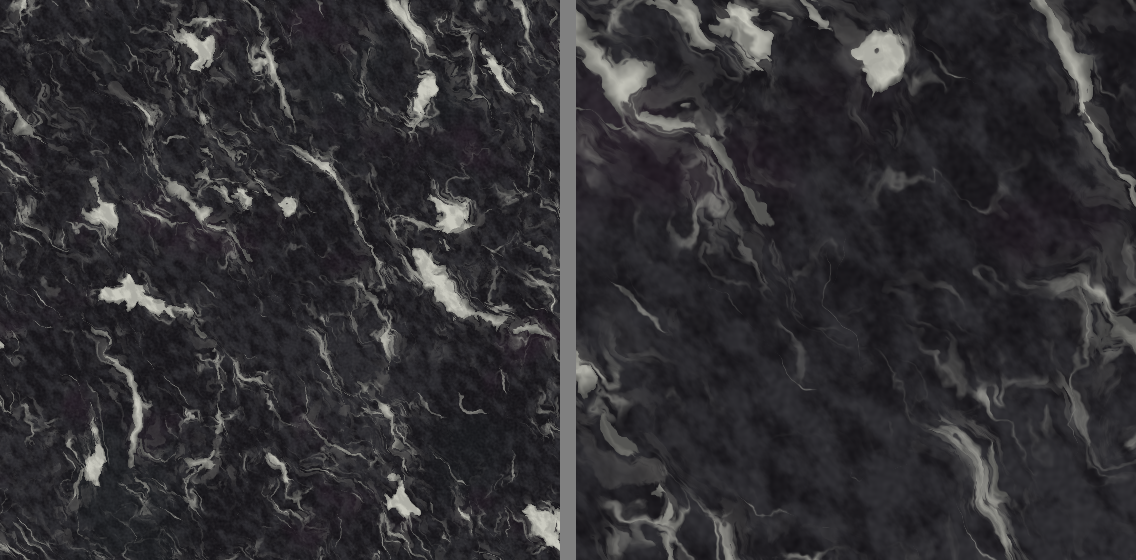
Left: the whole. Right: its middle third, enlarged.
A Shadertoy shader for this texture:

```glsl
// Black marble: a mottled, faintly purple ground crossed by broken white veins.
// Scattered tapering strokes in a warped domain form ragged veins and patches;
// thin noise contours and crumbly gray fringes gather around them.

const vec3 BLACK  = vec3(0.100, 0.094, 0.110);
const vec3 SLATE  = vec3(0.178, 0.176, 0.194);
const vec3 PURPLE = vec3(0.170, 0.115, 0.165);
const vec3 COOL   = vec3(0.115, 0.135, 0.145);
const vec3 HALO   = vec3(0.350, 0.345, 0.340);
const vec3 GRAY   = vec3(0.330, 0.330, 0.320);
const vec3 WHITE  = vec3(0.790, 0.790, 0.750);

const float VEIN_ANGLE = -0.92;   // main direction, down to the right
const float WARP       = 0.085;   // broad bending of the veins
const float KINK       = 0.026;   // small bends
const float BREAKUP    = 3.8;     // variation of vein width
const float WISP_WIDTH = 0.0011;
const float GRAIN      = 0.030;

vec2 hash2(vec2 cell) {
    uvec2 v = uvec2(ivec2(cell) + 4096);
    v = v * 1664525u + 1013904223u;
    v.x += v.y * 1664525u;
    v.y += v.x * 1664525u;
    v ^= v >> 16u;
    v.x += v.y * 1664525u;
    v.y += v.x * 1664525u;
    v ^= v >> 16u;
    return vec2(v & 65535u) / 65536.0;
}

float corner(vec2 cell, vec2 f, vec2 o) {
    return dot(hash2(cell + o) * 2.0 - 1.0, f - o);
}

// Gradient noise, roughly -1 to 1
float noise(vec2 p) {
    vec2 i = floor(p), f = p - i;
    vec2 u = f * f * f * (f * (f * 6.0 - 15.0) + 10.0);
    float low  = mix(corner(i, f, vec2(0, 0)), corner(i, f, vec2(1, 0)), u.x);
    float high = mix(corner(i, f, vec2(0, 1)), corner(i, f, vec2(1, 1)), u.x);
    return 1.5 * mix(low, high, u.y);
}

float fbm(vec2 p) {
    float sum = 0.0, amp = 0.5;
    for (int i = 0; i < 5; i++) {
        sum += amp * noise(p);
        p = mat2(1.6, 1.2, -1.2, 1.6) * p + 17.3;
        amp *= 0.5;
    }
    return sum;
}

vec2 alongVeins(vec2 p) {
    float c = cos(VEIN_ANGLE), s = sin(VEIN_ANGLE);
    return vec2(c * p.x + s * p.y, c * p.y - s * p.x);
}

// Approximate distance to the zero contour of noise
float contour(vec2 p, float freq) {
    vec2 w = p * freq + 33.0;
    float level = fbm(w), e = 0.012;
    vec2 slope = vec2(fbm(w + vec2(e, 0)) - level, fbm(w + vec2(0, e)) - level) / e;
    return abs(level) / (freq * (length(slope) + 0.3));
}

// Signed distance to scattered curved strokes, at most one per cell
float strokes(vec2 p, float cells, float halfLen, float width,
              float spread, float share, float breakup, float seed) {
    vec2 base = floor(p * cells);
    float best = 1.0;
    for (int y = -1; y <= 1; y++)
    for (int x = -1; x <= 1; x++) {
        vec2 cell = base + vec2(x, y);
        vec2 center = (cell + hash2(cell + seed)) / cells;
        vec2 shape = hash2(cell + seed + 57.0);
        vec2 pick = hash2(cell + seed + 131.0);
        if (pick.x > share + 0.7 * noise(center * 2.7 + 5.0)) continue;

        float angle = VEIN_ANGLE + spread * (shape.x + pick.y - 1.0);
        vec2 dir = vec2(cos(angle), sin(angle));
        float len = halfLen * mix(0.5, 1.0, shape.y);
        vec2 rel = p - center;
        float t = clamp(dot(rel, dir) / len, -1.0, 1.0);
        float bend = (shape.x - 0.5) * 0.4 * len * t * t;
        float d = length(rel - dir * t * len - vec2(-dir.y, dir.x) * bend);
        float w = width * mix(0.5, 1.3, pick.y) * (1.0 - t * t)
                * clamp(1.0 + BREAKUP * breakup, 0.0, 2.3);
        best = min(best, d - w + 0.0010);
    }
    return best;
}

void mainImage(out vec4 fragColor, in vec2 fragCoord) {
    vec2 p = fragCoord / iResolution.y;
    float edge = max(0.0010, 0.6 / iResolution.y);

    // Warped domain shared by all veins
    vec2 q = p + WARP * vec2(fbm(p * 4.5 + 3.0), fbm(p * 4.5 + 41.0))
               + KINK * vec2(fbm(p * 19.0 + 61.0), fbm(p * 19.0 + 83.0));
    vec2 streak = alongVeins(q) * vec2(0.5, 1.0);
    float breakup = fbm(q * 13.0 + 8.0);
    float ragged = fbm(streak * 30.0 + 23.0);
    float crumb = fbm(streak * 75.0 + 47.0);

    // Mottled ground
    float broad = fbm(p * 4.0 + 70.0);
    float mottle = fbm(alongVeins(p) * vec2(35.0, 60.0) + 90.0);
    float tone = 0.47 + 0.55 * broad + 1.1 * mottle;
    vec3 color = mix(BLACK, SLATE, smoothstep(0.15, 0.85, tone));
    color = mix(color, PURPLE, 0.5 * smoothstep(0.12, 0.45, fbm(p * 6.0 + 110.0)));
    color = mix(color, COOL, 0.4 * smoothstep(0.05, 0.4, fbm(p * 3.0 + 150.0)));
    color += GRAIN * noise(p * 210.0);

    // Bold veins, branches, ragged patches and hairlines
    float bold   = strokes(q, 3.4, 0.210, 0.0070, 0.7, 0.72, breakup, 11.0)
                 + 0.016 * crumb + 0.008 * ragged;
    float branch = strokes(q, 7.5, 0.095, 0.0040, 1.2, 0.70, breakup, 211.0)
                 + 0.008 * crumb;
    float patches = strokes(q, 5.0, 0.085, 0.0165, 1.8, 0.45, breakup, 411.0)
                  + 0.075 * ragged + 0.020 * crumb;
    float hair   = strokes(q, 14.0, 0.050, 0.0022, 0.9, 0.62, breakup, 611.0);
    float vein = min(min(bold, branch), patches);

    // Crumbly gray fringe
    float outside = max(vein, 0.0);
    float fringe = exp(-outside / 0.020) * smoothstep(-0.02, 0.22, crumb + 0.5 * ragged);
    color = mix(color, HALO, 0.85 * fringe);

    // Thin contour wisps, densest near the veins
    float wispWidth = WISP_WIDTH * clamp(1.0 + 4.0 * ragged, 0.2, 2.5);
    float coarse = smoothstep(wispWidth + edge, wispWidth - edge, contour(streak, 9.0));
    float small = smoothstep(wispWidth + edge, wispWidth - edge, contour(streak + 7.0, 19.0));
    float broken = smoothstep(-0.12, 0.15, breakup);
    float wisps = broken * max(coarse * exp(-outside / 0.070),
                               0.8 * small * exp(-outside / 0.035));
    float hairs = 0.8 * smoothstep(edge, -edge, hair);
    vec3 wispColor = mix(GRAY, WHITE, clamp(0.4 + 1.5 * crumb, 0.0, 1.0));
    color = mix(color, wispColor, 0.9 * max(wisps, hairs));

    // Vein bodies, whiter toward the middle, streaked with gray
    float depth = 0.28 + 65.0 * max(-vein, 0.0) + 1.3 * crumb + 0.9 * ragged;
    depth = clamp(depth, 0.0, 0.75 + 0.25 * smoothstep(-0.2, 0.2, mottle));
    color = mix(color, mix(GRAY, WHITE, depth), smoothstep(edge, -edge, vein));

    fragColor = vec4(clamp(color, 0.0, 1.0), 1.0);
}
```
